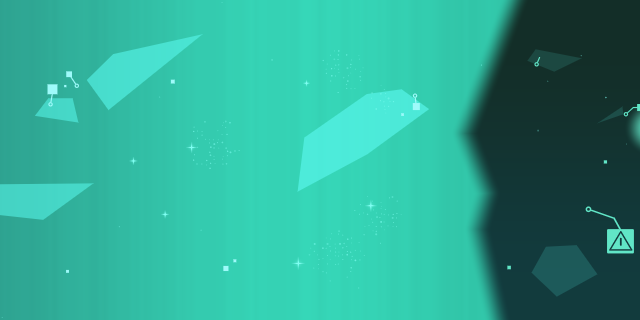
Write a Shadertoy shader that draws this background.

```glsl
// Teal gradient with glassy shards, sparkles and circuit nodes beside a dark blurred cavern.
#define TEAL_LEFT vec3(0.18, 0.63, 0.56)
#define TEAL_MID vec3(0.21, 0.835, 0.715)
#define TEAL_RIGHT vec3(0.195, 0.78, 0.665)
#define DARK_TOP vec3(0.075, 0.18, 0.155)
#define DARK_LOW vec3(0.07, 0.23, 0.24)
#define SHARD vec3(0.33, 0.95, 0.90)
#define PALE vec3(0.62, 0.98, 0.98)
#define MINT vec3(0.38, 0.90, 0.78)
#define EDGE_BLUR 4.3
#define STREAKS 0.035
#define DOT_CELL 1.3

// Distances are in hundredths of the canvas height.
float pixelSize() { return 100.0 / iResolution.y; }

float fill(float d) { return clamp(0.5 - d / pixelSize(), 0.0, 1.0); }

float hash(vec2 p) {
    vec3 q = fract(p.xyx * vec3(0.1031, 0.1030, 0.0973));
    q += dot(q, q.yzx + 33.33);
    return fract((q.x + q.y) * q.z);
}

float noise(float x) {
    float i = floor(x), f = fract(x);
    return mix(hash(vec2(i, 7.0)), hash(vec2(i + 1.0, 7.0)), f * f * (3.0 - 2.0 * f));
}

float box(vec2 p, vec2 halfSize) {
    vec2 d = abs(p) - halfSize;
    return length(max(d, 0.0)) + min(max(d.x, d.y), 0.0);
}

float segment(vec2 p, vec2 a, vec2 b) {
    vec2 e = b - a;
    return length(p - a - e * clamp(dot(p - a, e) / dot(e, e), 0.0, 1.0));
}

// Signed distance to a polygon; repeated corners are allowed.
float polygon(vec2 p, vec2 v[6]) {
    float d = 1e6, s = 1.0;
    for (int i = 0; i < 6; i++) {
        vec2 a = v[i], b = v[(i + 5) % 6], e = b - a, w = p - a;
        vec2 r = w - e * clamp(dot(w, e) / max(dot(e, e), 1e-4), 0.0, 1.0);
        d = min(d, dot(r, r));
        bvec3 c = bvec3(p.y >= a.y, p.y < b.y, e.x * w.y > e.y * w.x);
        if (all(c) || all(not(c))) s = -s;
    }
    return s * sqrt(d);
}

// Wire ending in a small open ring at a.
float link(vec2 p, vec2 a, vec2 b, float size) {
    float ring = abs(length(p - a) - 0.5 * size) - 0.18 * size;
    float wire = max(segment(p, a, b) - 0.18 * size, 0.5 * size - length(p - a));
    return min(ring, wire);
}

float sparkle(vec2 p, float r) {
    vec2 a = abs(p);
    vec2 arms = max(1.0 - a / r, 0.0) * smoothstep(0.35, 0.0, a.yx);
    return min(max(arms.x, arms.y) + 0.35 * exp(-6.0 * dot(p, p) / (r * r)), 1.0);
}

// Jittered dust gathered around a few centres.
float dust(vec2 p) {
    const vec3 clouds[5] = vec3[5](vec3(107.3, 78.4, 8), vec3(67.2, 55.2, 9),
        vec3(120, 69, 5), vec3(118.5, 32, 8), vec3(105, 21, 9));
    vec2 id = floor(p / DOT_CELL);
    float density = 0.0;
    for (int i = 0; i < 5; i++)
        density = max(density, 1.0 - length((id + 0.5) * DOT_CELL - clouds[i].xy) / clouds[i].z);
    float size = mix(0.12, 0.3, pow(hash(id + 31.0), 3.0));
    vec2 jitter = 0.25 + 0.5 * vec2(hash(id + 5.0), hash(id + 17.0));
    float d = length(p - (id + jitter) * DOT_CELL) - size;
    return fill(d) * step(hash(id), 0.7 * sqrt(density)) * mix(0.35, 0.9, hash(id + 53.0));
}

void mainImage(out vec4 fragColor, in vec2 fragCoord) {
    vec2 p = fragCoord * pixelSize();

    // Streaked teal backdrop
    vec3 col = mix(TEAL_LEFT, TEAL_MID, smoothstep(-15.0, 96.0, p.x));
    col = mix(col, TEAL_RIGHT, smoothstep(105.0, 150.0, p.x));
    col *= 1.0 + STREAKS * (0.5 * noise(p.x * 0.7) + 0.5 * noise(p.x * 0.23) - 0.5);

    // Dark region with a soft edge and a glow at the far side
    float cave = polygon(p, vec2[6](vec2(168.5, 120), vec2(145.3, 58.3), vec2(152.3, 39.6),
        vec2(149.2, 28.4), vec2(160, -20), vec2(400, 50)));
    float dark = smoothstep(EDGE_BLUR, -EDGE_BLUR, cave);
    col = mix(col, mix(DARK_LOW, DARK_TOP, smoothstep(10.0, 90.0, p.y)), dark);
    col = mix(col, MINT, 0.9 * smoothstep(9.0, 2.0, length(p - vec2(204, 60))));

    // Translucent shards
    float bright = fill(polygon(p, vec2[6](vec2(95.1, 57), vec2(114.6, 70.6), vec2(125.5, 72.1),
        vec2(134.1, 65.9), vec2(114.8, 51.8), vec2(93, 40.1)))) * 0.75;
    bright += 0.66 * fill(polygon(p, vec2[6](vec2(35.4, 83.1), vec2(63.3, 89.3), vec2(33.9, 65.6),
        vec2(27.1, 75), vec2(27.1, 75), vec2(27.1, 75))));
    bright += 0.6 * fill(polygon(p, vec2[6](vec2(15.1, 69.3), vec2(22.7, 69.3), vec2(24.5, 61.7),
        vec2(10.9, 63.8), vec2(10.9, 63.8), vec2(10.9, 63.8))));
    bright += 0.6 * fill(polygon(p, vec2[6](vec2(-2, 42.4), vec2(29.2, 42.7), vec2(13.5, 31.3),
        vec2(-2, 33), vec2(-2, 33), vec2(-2, 33))));
    bright += 0.13 * fill(polygon(p, vec2[6](vec2(167.4, 84.6), vec2(181.8, 81.8), vec2(173.2, 77.6),
        vec2(164.8, 81), vec2(164.8, 81), vec2(164.8, 81))));
    bright += 0.15 * fill(polygon(p, vec2[6](vec2(186.7, 61.5), vec2(194.5, 66.7), vec2(194.8, 64.3),
        vec2(194.8, 64.3), vec2(194.8, 64.3), vec2(194.8, 64.3))));
    bright += 0.17 * fill(polygon(p, vec2[6](vec2(170.6, 22.9), vec2(180.2, 23.4), vec2(186.7, 14.3),
        vec2(174, 7.3), vec2(166.1, 14.8), vec2(166.1, 14.8))));
    col = mix(col, SHARD, bright);

    // Dust and four-pointed sparkles
    const vec3 stars[6] = vec3[6](vec3(59.9, 53.9, 1.9), vec3(41.7, 49.7, 1.4), vec3(51.6, 33, 1.4),
        vec3(95.8, 74, 1.2), vec3(115.9, 35.7, 2), vec3(93.2, 17.7, 2.2));
    float light = 0.75 * dust(p);
    for (int i = 0; i < 6; i++) light = max(light, sparkle(p - stars[i].xy, stars[i].z));
    col = mix(col, vec3(0.5, 1.0, 0.95), light);

    // Square nodes, wires and the sign panel
    const vec3 nodes[12] = vec3[12](vec3(54, 74.5, 0.6), vec3(70.6, 16.1, 0.8), vec3(73.4, 18.5, 0.45),
        vec3(21.1, 15.2, 0.45), vec3(16.4, 72.1, 1.55), vec3(21.6, 76.8, 0.9), vec3(20.4, 73.1, 0.35),
        vec3(130.1, 66.7, 1.1), vec3(125.8, 64.2, 0.4), vec3(189.2, 49.4, 0.5),
        vec3(159.1, 16.4, 0.55), vec3(200.2, 66.4, 1.1));
    const vec4 wires[5] = vec4[5](vec4(15.8, 67.4, 16.4, 71), vec4(24, 73.2, 21.6, 76.8),
        vec4(129.7, 70.1, 130.1, 66.7), vec4(167.7, 79.9, 168.6, 82), vec4(195.6, 64.3, 197.9, 66.4));
    float d = segment(p, vec2(197.9, 66.4), vec2(200, 66.4)) - 0.18;
    for (int i = 0; i < 12; i++) d = min(d, box(p - nodes[i].xy, vec2(nodes[i].z)));
    for (int i = 0; i < 5; i++) d = min(d, link(p, wires[i].xy, wires[i].zw, 1.0));
    d = min(d, link(p, vec2(183.9, 34.6), vec2(191.9, 31.8), 1.3));
    d = min(d, segment(p, vec2(191.9, 31.8), vec2(194, 28)) - 0.26);
    d = min(d, box(p - vec2(193.9, 24.6), vec2(3.8, 3.4)) - 0.4);
    col = mix(col, mix(PALE, MINT, dark), fill(d));
    vec2 corner = vec2(190.6, 21.9);
    float sign = abs(polygon(p, vec2[6](vec2(194, 27.6), vec2(197.4, 21.9), corner, corner, corner, corner))) - 0.22;
    sign = min(sign, segment(p, vec2(194, 25.4), vec2(194, 23.5)) - 0.28);
    col = mix(col, DARK_LOW, fill(sign));

    fragColor = vec4(col, 1.0);
}
```
